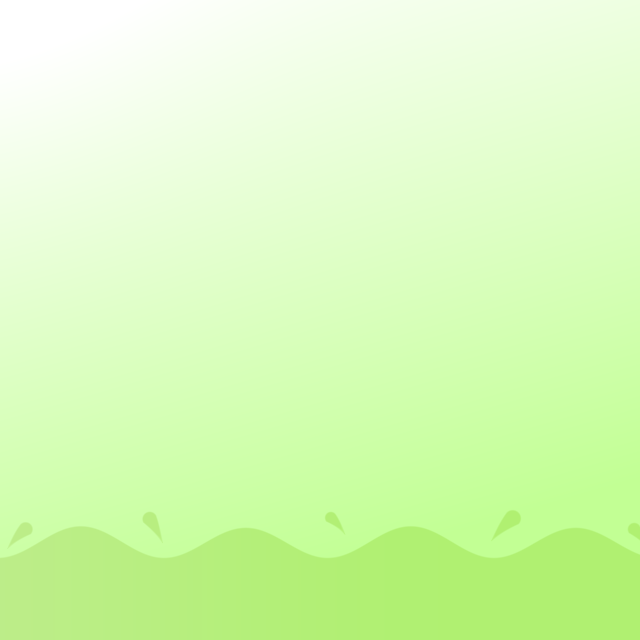
Write a Shadertoy shader that draws this background.

```glsl
// Soft white-to-lime gradient above a wavy green band with small splash drops.

const float TAU = 6.2831853;

// Backdrop
const vec3 SKY_LIGHT = vec3(1.0);
const vec3 SKY_LIME = vec3(0.76, 1.0, 0.58);
const vec2 SKY_SLOPE = vec2(0.28, 0.96);   // gradient growth to the right and down
const float CORNER_GLOW = 0.10;            // extra white at the upper left
const float CORNER_FALLOFF = 9.0;

// Wavy band
const vec3 WATER_LEFT = vec3(0.74, 0.93, 0.54);
const vec3 WATER_RIGHT = vec3(0.69, 0.94, 0.445);
const float WAVE_LEVEL = 0.1523;
const float WAVE_HEIGHT = 0.0241;
const float WAVE_PERIOD = 0.2578;
const float WAVE_CREST_X = 0.1263;
const float WAVE_VARIATION = 0.0012;       // alternates taller and lower crests

// Splash drops: tip.xy, head.xy
const int DROP_COUNT = 5;
const vec4 DROPS[DROP_COUNT] = vec4[DROP_COUNT](
    vec4(0.012, 0.143, 0.040, 0.173),
    vec4(0.254, 0.152, 0.234, 0.189),
    vec4(0.539, 0.165, 0.517, 0.191),
    vec4(0.768, 0.155, 0.801, 0.190),
    vec4(1.013, 0.143, 0.991, 0.173));
const float DROP_FATNESS = 0.265;          // head radius relative to length
const float DROP_BEND = 0.0025;            // upward bulge of the axis

// Teardrop whose radius grows from zero at the tip to its head
float dropDistance(vec2 p, vec2 tip, vec2 head) {
    vec2 axis = head - tip;
    float along = clamp(dot(p - tip, axis) / dot(axis, axis), 0.0, 1.0);
    vec2 spine = tip + axis * along;
    spine.y += DROP_BEND * 4.0 * along * (1.0 - along);
    return length(p - spine) - DROP_FATNESS * length(axis) * along;
}

float waveSurface(float x) {
    float phase = TAU * (x - WAVE_CREST_X) / WAVE_PERIOD;
    return WAVE_LEVEL + WAVE_HEIGHT * cos(phase) + WAVE_VARIATION * cos(0.5 * phase);
}

vec3 skyColor(vec2 p) {
    vec2 fromCorner = vec2(p.x, 1.0 - p.y);
    float tint = dot(fromCorner, SKY_SLOPE);
    tint -= CORNER_GLOW * exp(-CORNER_FALLOFF * dot(fromCorner, fromCorner));
    return mix(SKY_LIGHT, SKY_LIME, clamp(tint, 0.0, 1.0));
}

void mainImage(out vec4 fragColor, in vec2 fragCoord) {
    vec2 p = fragCoord / iResolution.xy;
    float edge = 1.0 / min(iResolution.x, iResolution.y);

    // Nearest green shape: the band or any of the drops
    float shape = p.y - waveSurface(p.x);
    for (int i = 0; i < DROP_COUNT; i++) {
        shape = min(shape, dropDistance(p, DROPS[i].xy, DROPS[i].zw));
    }

    vec3 water = mix(WATER_LEFT, WATER_RIGHT, smoothstep(-0.1, 0.7, p.x));
    float coverage = 1.0 - smoothstep(-edge, edge, shape);
    fragColor = vec4(mix(skyColor(p), water, coverage), 1.0);
}
```
